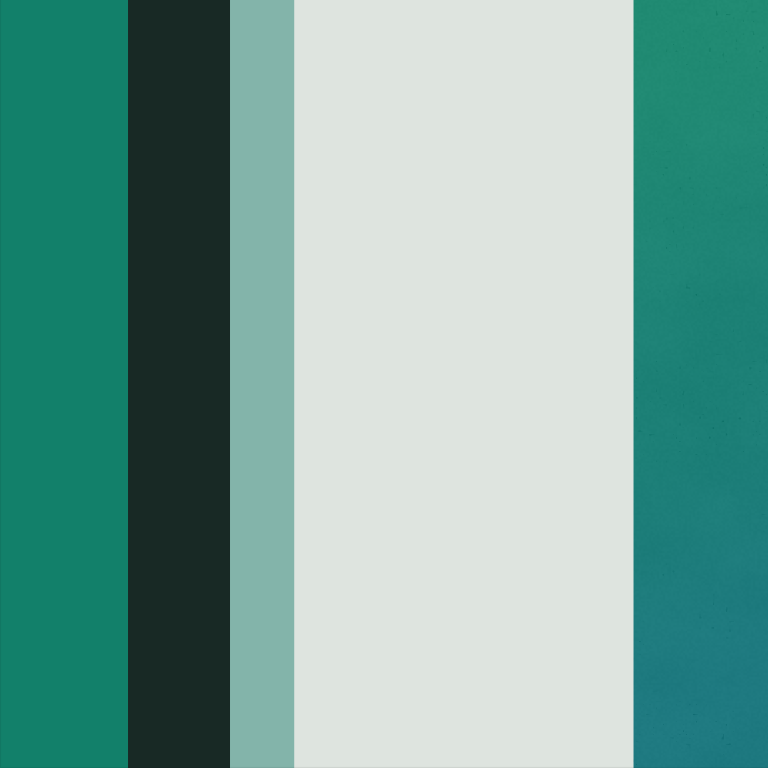
Reproduce this background procedurally as a Shadertoy shader.

```glsl
const float GREEN_END = 0.1667;
const float DARK_END = 0.2995;
const float SAGE_END = 0.3831;
const float PALE_END = 0.8249;

const vec3 GREEN = vec3(0.071, 0.502, 0.416);
const vec3 DARK = vec3(0.094, 0.161, 0.145);
const vec3 SAGE = vec3(0.514, 0.706, 0.667);
const vec3 PALE = vec3(0.871, 0.894, 0.875);

const vec3 WALL_TOP = vec3(0.129, 0.545, 0.451);
const vec3 WALL_MIDDLE = vec3(0.110, 0.502, 0.463);
const vec3 WALL_BOTTOM = vec3(0.118, 0.475, 0.502);
const float WALL_SLANT = 0.35;
const float MOTTLE = 0.022;
const float GRAIN = 0.014;
const float SPECK_DEPTH = 0.05;
const float GRAIN_CELLS = 384.0;
const float RIM_WIDTH = 0.0025;
const float RIM_SHADE = 0.08;

float hash(vec2 p) {
    vec3 q = fract(vec3(p.xyx) * 0.1031);
    q += dot(q, q.yzx + 33.33);
    return fract((q.x + q.y) * q.z);
}

float valueNoise(vec2 p) {
    vec2 cell = floor(p);
    vec2 f = fract(p);
    f = f * f * (3.0 - 2.0 * f);
    float low = mix(hash(cell), hash(cell + vec2(1.0, 0.0)), f.x);
    float high = mix(hash(cell + vec2(0.0, 1.0)), hash(cell + 1.0), f.x);
    return mix(low, high, f.y);
}

float fbm(vec2 p) {
    float sum = 0.0;
    float weight = 0.5;
    for (int i = 0; i < 5; i++) {
        sum += weight * valueNoise(p);
        p = mat2(1.6, 1.2, -1.2, 1.6) * p + 7.3;
        weight *= 0.5;
    }
    return sum;
}

// Antialiased step from one band to the next
float edge(float position, float x, float pixel) {
    return clamp((x - position) / pixel + 0.5, 0.0, 1.0);
}

// Painted plaster: slanted gradient, soft mottling, grain and dark pits
vec3 wall(vec2 uv) {
    float height = uv.y - WALL_SLANT * (uv.x - 0.5 * (PALE_END + 1.0));
    vec3 color = mix(WALL_BOTTOM, WALL_MIDDLE, smoothstep(0.05, 0.52, height));
    color = mix(color, WALL_TOP, smoothstep(0.45, 1.0, height));

    float mottle = fbm(uv * vec2(14.0, 18.0)) - 0.48;
    float grain = valueNoise(uv * GRAIN_CELLS) - 0.5;
    float pits = smoothstep(0.86, 1.0, valueNoise(uv * GRAIN_CELLS * 0.6 + 19.0));
    pits *= smoothstep(0.45, 0.7, fbm(uv * 16.0 + 41.0));
    return color + mottle * MOTTLE + grain * GRAIN - pits * SPECK_DEPTH;
}

void mainImage(out vec4 fragColor, in vec2 fragCoord) {
    vec2 uv = fragCoord / iResolution.xy;
    float pixel = 1.0 / iResolution.x;

    // Vertical bands from left to right
    vec3 color = mix(GREEN, DARK, edge(GREEN_END, uv.x, pixel));
    color = mix(color, SAGE, edge(DARK_END, uv.x, pixel));
    color = mix(color, PALE, edge(SAGE_END, uv.x, pixel));
    color = mix(color, wall(uv), edge(PALE_END, uv.x, pixel));

    // Faint shade along the left and bottom rims
    float rim = 1.0 - smoothstep(0.0, RIM_WIDTH, min(uv.x, uv.y));
    color *= 1.0 - RIM_SHADE * rim;

    fragColor = vec4(color, 1.0);
}
```
